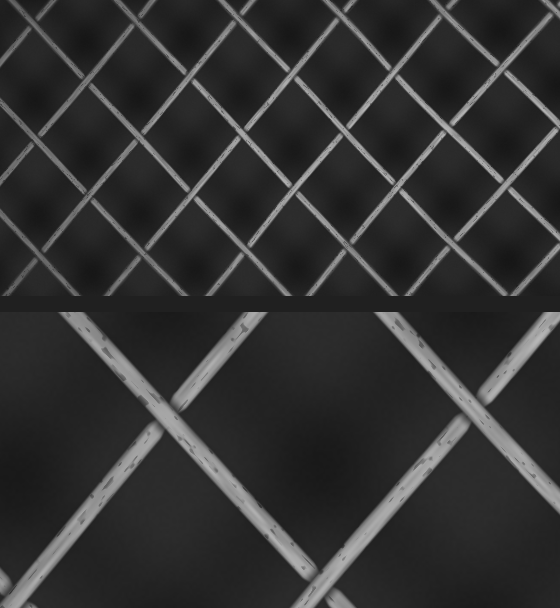
Top, the full canvas; bottom, a detail of the centre.
Give the GLSL for this pattern, as a WebGL 1 fragment shader.

```glsl
precision highp float;
// Chain-link fence: two families of grey wires on a slightly skewed lattice,
// crossing alternately over and under. Behind it lies a dark, defocused mesh.
// Wires carry streaks, scratches and a soft loss of focus towards the borders.

uniform vec2 u_resolution;

#define ORIGIN vec2(0.817, 0.547)       // one crossing, in canvas heights
#define STEP_FALL vec2(0.1795, -0.1906) // crossing to crossing, down right
#define STEP_RISE vec2(-0.167, -0.2005) // crossing to crossing, down left
#define HALF_WIDTH 0.0106
#define WIRE_DIM 0.44
#define WIRE_BRIGHT 0.62
#define BACK_LIGHT 0.170
#define BACK_SHADE 0.036
#define BACK_SHIFT 0.66
#define WARP 0.009
#define EDGE_BLUR 0.0045
#define STRETCH 0.08

float hash(vec2 p) {
  vec3 q = fract(vec3(p.xyx) * 0.1031);
  q += dot(q, q.yzx + 33.33);
  return fract((q.x + q.y) * q.z);
}

float noise(vec2 p) {
  vec2 i = floor(p);
  vec2 f = fract(p);
  f = f * f * (3.0 - 2.0 * f);
  return mix(mix(hash(i), hash(i + vec2(1.0, 0.0)), f.x),
             mix(hash(i + vec2(0.0, 1.0)), hash(i + 1.0), f.x), f.y);
}

float cross2(vec2 a, vec2 b) {
  return a.x * b.y - a.y * b.x;
}

// Lattice coordinates: whole numbers mark the wires of each family.
vec2 toLattice(vec2 p) {
  p.x -= STRETCH * max(p.x - 1.49, 0.0);
  p += WARP * (vec2(noise(p * 3.0 + 11.0), noise(p * 3.0 + 47.0)) - 0.5);
  p -= ORIGIN;
  return vec2(cross2(p, STEP_RISE), cross2(STEP_FALL, p))
         / cross2(STEP_FALL, STEP_RISE);
}

// Grey of a wire from its signed offset, place along it and wire number.
float wireShade(float offset, float along, float id) {
  float x = offset / HALF_WIDTH;
  float streak = noise(vec2(x * 2.6 + id * 17.0 + 200.0, along * 7.0 + 100.0));
  float scratch = noise(vec2(x * 3.5 + id * 9.0 + 300.0, along * 28.0 + 400.0));
  float roundness = 1.0 - 0.32 * smoothstep(0.5, 1.1, abs(x));
  float shade = roundness + 0.08 * x + 0.24 * (streak - 0.5);
  return shade - 0.3 * smoothstep(0.76, 0.95, scratch);
}

float wireMask(float offset, float blur) {
  return 1.0 - smoothstep(-blur, blur, abs(offset) - HALF_WIDTH);
}

// Blurred dark mesh with deeper patches where its bands meet.
float background(vec2 lattice, vec2 uv) {
  vec2 band = abs(fract(lattice - BACK_SHIFT + 0.5) - 0.5);
  vec2 dark = 1.0 - smoothstep(0.0, 0.36, band);
  vec2 away = uv - vec2(0.5, 0.45);
  float shade = BACK_LIGHT - BACK_SHADE * (dark.x + dark.y);
  shade += 0.012 * (noise(uv * vec2(7.0, 4.0) + 5.0) - 0.5);
  return shade - 0.03 * dot(away, away);
}

void main() {
  vec2 p = gl_FragCoord.xy / u_resolution.y;
  vec2 uv = gl_FragCoord.xy / u_resolution;
  vec2 lattice = toLattice(p);
  vec2 node = floor(lattice + 0.5);
  vec2 local = lattice - node;

  // Perpendicular distances to the nearest wire of each family.
  float area = abs(cross2(STEP_FALL, STEP_RISE));
  float riseOffset = local.x * area / length(STEP_RISE);
  float fallOffset = local.y * area / length(STEP_FALL);

  // Focus fades towards the top and bottom, light towards the left.
  float defocus = smoothstep(0.12, 0.5, abs(uv.y - 0.5));
  float blur = 0.8 / u_resolution.y + 0.0008 + EDGE_BLUR * defocus;
  float light = mix(WIRE_DIM, WIRE_BRIGHT, smoothstep(0.0, 0.5, uv.x));
  light *= 1.0 - 0.14 * defocus;

  float riseShade = light * wireShade(riseOffset, lattice.y, node.x);
  float fallShade = light * wireShade(fallOffset, lattice.x, node.y + 31.0);

  // Alternate rows of crossings swap the wire in front.
  float riseOver = mod(node.x + node.y, 2.0);
  float overOffset = mix(fallOffset, riseOffset, riseOver);
  float underOffset = mix(riseOffset, fallOffset, riseOver);
  float overShade = mix(fallShade, riseShade, riseOver);
  float underShade = mix(riseShade, fallShade, riseOver);

  // The wire behind narrows and darkens beside the wire in front.
  float clearance = smoothstep(HALF_WIDTH * 0.8, HALF_WIDTH * 2.2, abs(overOffset));
  underShade *= mix(0.35, 1.0, clearance);
  float narrowing = HALF_WIDTH * 0.25 * (1.0 - clearance);

  float grey = background(lattice, uv);
  float halo = 1.0 - smoothstep(0.0, HALF_WIDTH * 2.0, min(abs(riseOffset), abs(fallOffset)));
  grey *= 1.0 - 0.12 * halo;
  grey = mix(grey, underShade, wireMask(abs(underOffset) + narrowing, blur));
  grey = mix(grey, overShade, wireMask(overOffset, blur));
  grey += 0.008 * (noise(p * 260.0) - 0.5);
  gl_FragColor = vec4(vec3(grey), 1.0);
}
```
